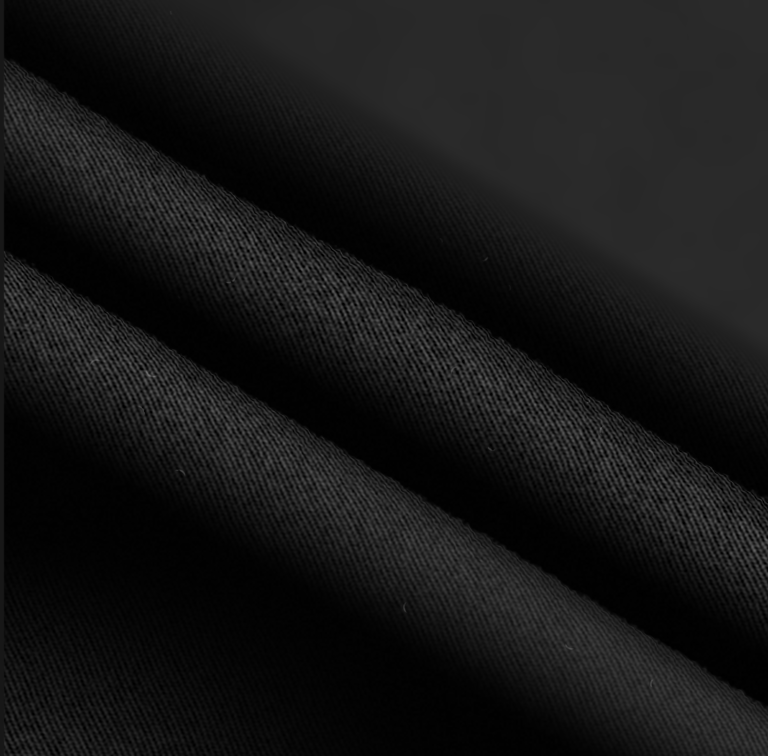
This texture is drawn by a WebGL 2 fragment shader. Its source:

```glsl
#version 300 es
precision highp float;
// Dark ribbed cloth lying in three diagonal folds under soft light.
// Each fold is a sloping edge with a shading profile below it; ribs made of
// sines bend over the crest, with smooth grain, edge fuzz and stray lint.
uniform vec2 u_resolution;
out vec4 fragColor;

float hash(vec2 p) {
    p = fract(p * vec2(0.1031, 0.1137));
    p += dot(p, p.yx + 33.33);
    return fract((p.x + p.y) * p.x * 7.31);
}

float grain(vec2 p) {
    vec2 cell = floor(p), f = fract(p);
    f = f * f * (3.0 - 2.0 * f);
    return mix(mix(hash(cell), hash(cell + vec2(1, 0)), f.x),
               mix(hash(cell + vec2(0, 1)), hash(cell + vec2(1, 1)), f.x), f.y);
}

// Rib and stitch pattern, about -1 to 1; depth is the distance below the crest.
float weave(vec2 p, float depth) {
    float across = p.x - 0.45 * p.y + 0.03 * exp(-max(depth, 0.0) * 33.0);
    across += 0.0012 * sin(p.y * 41.0 + p.x * 17.0);
    float along = p.y + 0.3 * p.x;
    float rib = sin(across * 760.0);
    float stitch = sin(along * 1050.0 + 1.6 * sin(across * 380.0));
    float thread = grain(vec2(across * 240.0, along * 170.0)) - 0.5;
    float speck = grain(p * 300.0 + 5.0) - 0.5;
    return 0.62 * rib + 0.18 * stitch + 0.75 * thread + 0.7 * speck;
}

// Cover the layer below with a fold whose fuzzy upper edge is at depth zero.
float cover(float below, float fold, float depth, float blur) {
    return mix(below, fold, smoothstep(-blur, blur, depth));
}

// Short curved fibres scattered over the cloth.
float lint(vec2 p) {
    float sum = 0.0;
    for (int i = 0; i < 34; i++) {
        float k = float(i) * 7.0 + 3.0;
        vec2 q = p - vec2(hash(vec2(k, 11.0)), hash(vec2(k, 47.0)));
        float a = 6.283 * hash(vec2(k, 83.0));
        q = mat2(cos(a), -sin(a), sin(a), cos(a)) * q;
        float size = 0.003 + 0.006 * hash(vec2(k, 29.0));
        float line = abs(q.y - q.x * q.x * 55.0);
        sum += (1.0 - smoothstep(0.0, 0.0022, line))
             * (1.0 - smoothstep(size * 0.5, size, abs(q.x)));
    }
    return min(sum, 1.0);
}

void main() {
    // x runs right, y runs down from the top, both in canvas widths
    vec2 p = gl_FragCoord.xy / u_resolution.x;
    p.y = u_resolution.y / u_resolution.x - p.y;

    // Fold edges and the depth below each of them
    float farEdge = 0.605 * p.x - 0.15;
    float midEdge = 0.072 + 0.579 * p.x + 0.009 * sin(3.14 * p.x) * sin(7.0 * p.x + 0.4);
    float nearEdge = 0.323 + 0.599 * p.x - 0.004 * sin(3.14 * p.x);
    float fuzz = 0.005 * (grain(p * 210.0) - 0.5) + 0.004 * (grain(p * 90.0) - 0.5);
    float farDepth = p.y - farEdge;
    float midDepth = p.y - midEdge + fuzz;
    float nearDepth = p.y - nearEdge + fuzz;

    // Blurred sheet behind the folds
    float mottle = grain(p * 17.0) + 0.5 * grain(p * 38.0 + 9.0) - 0.75;
    float light = 0.162 + 0.009 * mottle - 0.03 * (1.0 - smoothstep(0.15, 0.55, p.x));

    // Far fold: soft crest sinking into shadow, threads barely in focus
    float u = farDepth / (midEdge - farEdge);
    float fold = 0.008 + 0.122 * (1.0 - smoothstep(-0.05, 0.88, u));
    float focus = 0.5 * smoothstep(0.05, 0.4, u) * (0.5 + 0.5 * p.x);
    fold *= 1.0 + focus * weave(p, farDepth);
    light = cover(light, fold, farDepth + 0.4 * fuzz, 0.02);

    // Middle fold: the sharpest cloth
    u = midDepth / (nearEdge - midEdge);
    fold = 0.165 * mix(0.62, 1.0, smoothstep(0.0, 0.2, u)) * (1.0 - smoothstep(0.22, 0.8, u));
    focus = 0.92 * mix(0.7, 1.0, smoothstep(0.0, 0.4, p.x));
    fold = 0.006 + fold * (1.0 + focus * weave(p, midDepth));
    light = cover(light, fold, midDepth, 0.004);

    // Near fold, blurring to the right, and the lit cloth at the lower left
    fold = 0.165 * mix(0.65, 1.0, smoothstep(0.0, 0.04, nearDepth));
    fold *= 1.0 - smoothstep(0.05, 0.225, nearDepth);
    float corner = smoothstep(0.22, 0.62, p.y - 0.45 - 0.22 * p.x);
    fold += 0.12 * corner * (1.0 - smoothstep(0.0, 0.6, p.x));
    focus = mix(0.9, 0.34, smoothstep(0.15, 0.8, p.x));
    fold = 0.007 + fold * (1.0 + focus * weave(p, nearDepth));
    light = cover(light, fold, nearDepth, 0.004);

    // Lint on the folds, fine dust, and the pale strip at the left
    light += 0.14 * lint(p) * smoothstep(0.0, 0.08, farDepth) * smoothstep(0.01, 0.08, light);
    light += 0.01 * (grain(p * 330.0) - 0.5) * smoothstep(0.0, 0.1, farDepth);
    light = mix(0.09, light, smoothstep(0.004, 0.0065, p.x));
    fragColor = vec4(vec3(max(light, 0.0)), 1.0);
}
```
